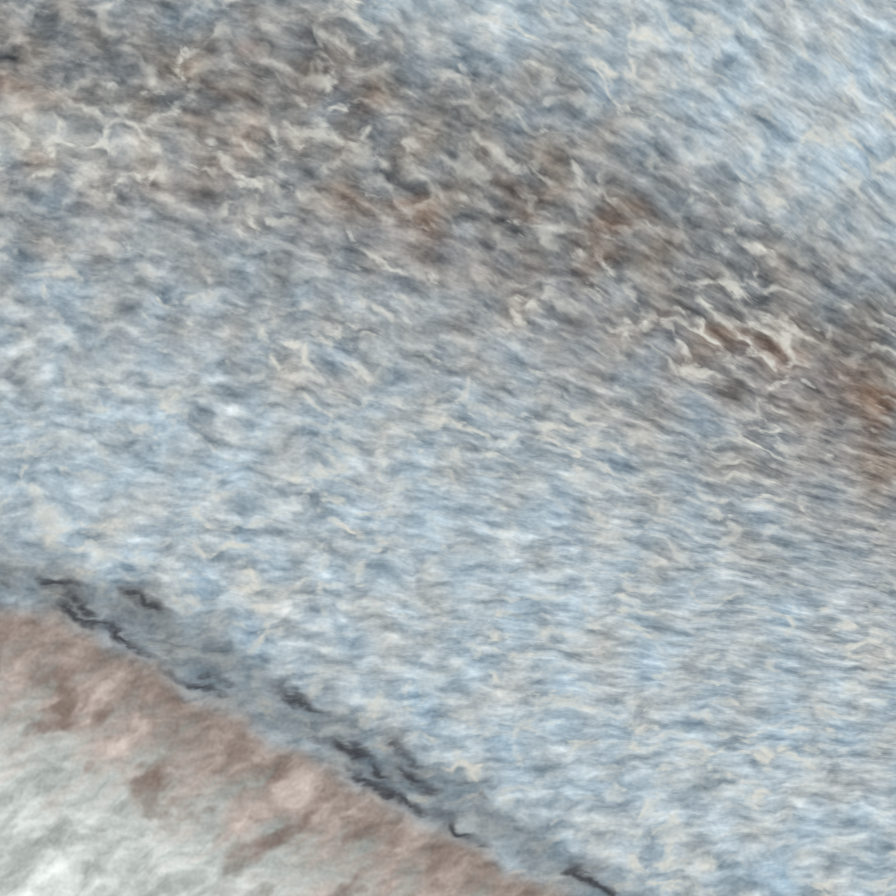
Write a WebGL 2 fragment shader that draws this texture.

```glsl
#version 300 es
precision highp float;
// Weathered blue-grey stone with brown bands, pale veins and a dark crack.

uniform vec2 u_resolution;
out vec4 fragColor;

vec2 hash2(vec2 p) {
    p = vec2(dot(p, vec2(127.1, 311.7)), dot(p, vec2(269.5, 183.3)));
    return fract(sin(p) * 43758.5);
}

// Gradient noise, roughly -0.7 to 0.7
float noise(vec2 p) {
    vec2 i = floor(p), f = fract(p);
    vec2 u = f * f * f * (f * (f * 6.0 - 15.0) + 10.0);
    vec2 e = vec2(0.0, 1.0);
    float a = dot(hash2(i) * 2.0 - 1.0, f);
    float b = dot(hash2(i + e.yx) * 2.0 - 1.0, f - e.yx);
    float c = dot(hash2(i + e.xy) * 2.0 - 1.0, f - e.xy);
    float d = dot(hash2(i + e.yy) * 2.0 - 1.0, f - e.yy);
    return mix(mix(a, b, u.x), mix(c, d, u.x), u.y);
}

float fbm(vec2 p) {
    float sum = 0.0, amp = 1.0;
    for (int i = 0; i < 4; i++) {
        sum += amp * noise(p);
        p = mat2(1.9, 0.5, -0.5, 1.9) * p + 7.3;
        amp *= 0.55;
    }
    return sum;
}

// Gap between the two nearest cell centres, zero on cell borders
float cellEdge(vec2 p) {
    vec2 i = floor(p), f = fract(p);
    float near = 8.0, next = 8.0;
    for (int y = -1; y <= 1; y++) {
        for (int x = -1; x <= 1; x++) {
            vec2 cell = vec2(x, y);
            float d = length(cell + hash2(i + cell) - f);
            next = min(next, max(near, d));
            near = min(near, d);
        }
    }
    return next - near;
}

float bell(float x, float width) {
    return exp(-x * x / (width * width));
}

void main() {
    vec2 uv = gl_FragCoord.xy / u_resolution;
    float broad = fbm(uv * 4.0 + 3.1);

    // Grain coordinates bend downhill towards the brown band
    float sag = 0.1 * uv.x + 0.27 * uv.x * uv.x;
    vec2 grain = uv;
    grain.y += sag * smoothstep(0.15, 0.9, uv.y + 0.2 * uv.x);
    grain.y -= 0.12 * uv.x * (1.0 - smoothstep(0.1, 0.6, uv.y));
    vec2 warp = vec2(fbm(uv * 14.0), fbm(uv * 14.0 + 41.7));
    grain += 0.01 * warp;

    // Blue-grey ground, paler away from the band
    float band = uv.y - 0.93 + sag + 0.05 * broad;
    float pale = 1.0 - smoothstep(-0.46, -0.1, band);
    pale = max(pale, smoothstep(0.08, 0.2, band));
    pale = clamp(pale + 0.45 * broad, 0.0, 1.0);
    vec3 color = mix(vec3(0.595, 0.625, 0.64), vec3(0.68, 0.735, 0.765), pale);

    // Grey-brown band with rusty patches
    float shade = bell(band, 0.11);
    float rust = smoothstep(-0.1, 0.3, fbm(uv * vec2(5.0, 8.0) + 19.0) - 4.0 * band - 0.1);
    vec3 brown = mix(vec3(0.49, 0.49, 0.485), vec3(0.5, 0.44, 0.405), rust);
    color = mix(color, brown, 0.95 * shade);
    float strip = bell(band + 0.075 - 0.1 * uv.x, 0.035) * (1.0 - smoothstep(0.1, 0.4, uv.x));
    color = mix(color, vec3(0.74, 0.76, 0.75), 0.65 * strip);

    // Soft blotches and directional streaks
    float streak = fbm(grain * vec2(24.0, 52.0));
    float fine = noise(grain * vec2(62.0, 115.0) + 5.0);
    color += (0.25 * streak + 0.12 * fine) * vec3(1.03, 1.0, 0.94);
    color += 0.09 * fbm(uv * vec2(13.0, 19.0) + 80.0);
    color += 0.07 * noise(uv * 20.0 + 60.0) * vec3(1.0, 0.1, -0.7);

    // Broken, uneven network of cream veins
    float edge = cellEdge(grain * vec2(17.0, 26.0) + 0.5 * warp);
    float patchy = smoothstep(-0.25, 0.45, fbm(uv * 9.0 + 27.0));
    float beads = smoothstep(-0.3, 0.35, fbm(grain * vec2(30.0, 42.0) + 33.0));
    float vein = (1.0 - smoothstep(0.0, 0.2 + 0.25 * beads, edge)) * beads;
    color = mix(color, vec3(0.86, 0.86, 0.825), vein * mix(0.3, 0.95, patchy));

    // Bright crumbs where veins thicken
    float crumbs = smoothstep(0.28, 0.75, fbm(grain * vec2(32.0, 44.0) + 12.0));
    color = mix(color, vec3(0.87, 0.88, 0.85), 0.6 * crumbs);

    // Lower slope: brown rim fading to a white corner, with slanted streaks
    float slope = uv.y - 0.345 + 0.42 * uv.x + 0.18 * uv.x * uv.x + 0.025 * broad;
    vec2 slant = mat2(0.78, -0.62, 0.62, 0.78) * uv;
    float blotch = fbm(slant * vec2(13.0, 32.0) + 0.4 * warp);
    float rim = smoothstep(-0.22, -0.05, slope + 0.14 * blotch);
    vec3 lower = mix(vec3(0.79, 0.815, 0.8), vec3(0.63, 0.58, 0.55), rim);
    lower += 0.25 * blotch + 0.09 * fine + 0.08 * streak;
    float stain = smoothstep(0.0, 0.4, fbm(slant * vec2(12.0, 20.0) + 50.0)) * bell(slope + 0.12, 0.08);
    lower = mix(lower, vec3(0.47, 0.405, 0.375), 0.75 * stain);
    color = mix(color, lower, 1.0 - smoothstep(-0.04, 0.0, slope + 0.02 * warp.y));

    // Crack: frayed dark strands inside a grey shadow
    float depth = slope - 0.012 + 0.018 * warp.x + 0.012 * streak;
    color = mix(color, color * 0.72, 0.75 * bell(slope - 0.02, 0.04));
    float strands = 0.0;
    for (int i = 0; i < 4; i++) {
        float k = float(i);
        float gate = noise(uv * vec2(11.0, 4.0) + 17.3 * k) + 0.25 * streak;
        strands += bell(depth - 0.017 * (k - 1.0), 0.007) * smoothstep(-0.06, 0.25, gate);
    }
    color = mix(color, vec3(0.23, 0.24, 0.26), 0.85 * clamp(strands, 0.0, 1.0));

    // Fine dusty grain
    color += 0.05 * noise(uv * 200.0);
    fragColor = vec4(clamp(color, 0.0, 1.0), 1.0);
}
```
